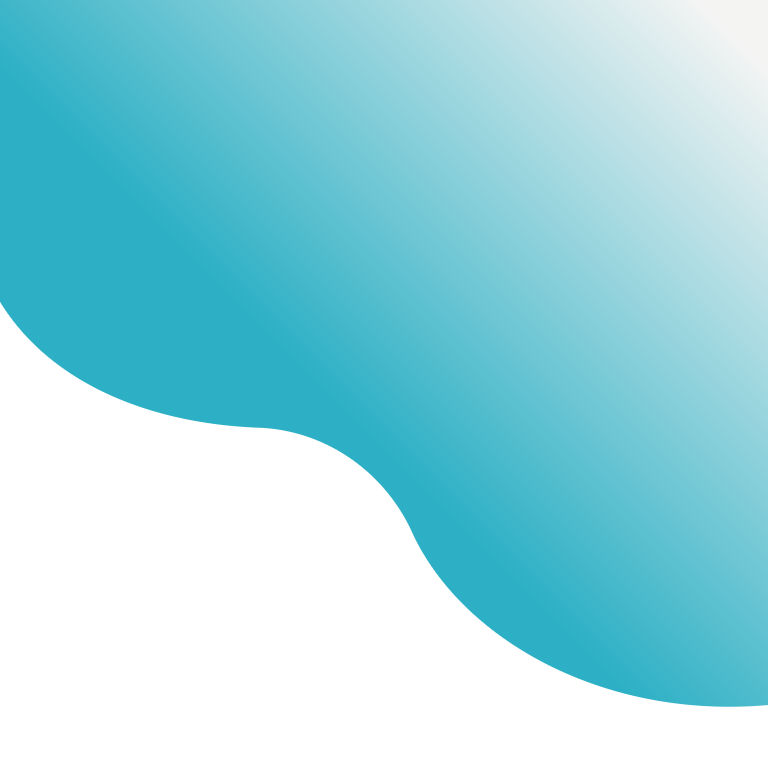
Write a WebGL 2 fragment shader that draws this background.

```glsl
#version 300 es
precision highp float;
// A teal-to-pale diagonal gradient above a flowing wave edge, on white.
// The edge is three joined cubic Bezier arcs, solved for height at each x
// and smoothed by the approximate distance to the curve.

uniform vec2 u_resolution;
out vec4 fragColor;

const vec3 TEAL  = vec3(0.176, 0.690, 0.772);
const vec3 PALE  = vec3(0.957, 0.957, 0.953);
const vec3 PAPER = vec3(1.0);

// Gradient range, measured along x + y
const float GRADIENT_START = 0.911;
const float GRADIENT_END   = 1.911;

// Joints of the wave and the two handles of each arc
const vec2 JOINT_LEFT   = vec2(0.000, 0.607);
const vec2 JOINT_CREST  = vec2(0.339, 0.443);
const vec2 JOINT_SLOPE  = vec2(0.534, 0.3125);
const vec2 JOINT_RIGHT  = vec2(1.000, 0.082);
const vec2 HANDLE_LEFT_A  = vec2(0.065, 0.501);
const vec2 HANDLE_LEFT_B  = vec2(0.195, 0.448);
const vec2 HANDLE_CREST_A = vec2(0.423, 0.439);
const vec2 HANDLE_CREST_B = vec2(0.497, 0.388);
const vec2 HANDLE_RIGHT_A = vec2(0.595, 0.172);
const vec2 HANDLE_RIGHT_B = vec2(0.781, 0.0625);

const int SOLVE_STEPS = 20;

vec2 bezier(vec2 a, vec2 b, vec2 c, vec2 d, float t) {
    float s = 1.0 - t;
    return s * s * s * a + 3.0 * s * s * t * b + 3.0 * s * t * t * c + t * t * t * d;
}

vec2 bezierTangent(vec2 a, vec2 b, vec2 c, vec2 d, float t) {
    float s = 1.0 - t;
    return s * s * (b - a) + 2.0 * s * t * (c - b) + t * t * (d - c);
}

// Signed distance to an arc whose x always increases; positive above it
float arcDistance(vec2 p, vec2 a, vec2 b, vec2 c, vec2 d) {
    float low = 0.0, high = 1.0;
    for (int i = 0; i < SOLVE_STEPS; i++) {
        float middle = 0.5 * (low + high);
        if (bezier(a, b, c, d, middle).x < p.x) low = middle;
        else high = middle;
    }
    float t = 0.5 * (low + high);
    vec2 tangent = normalize(bezierTangent(a, b, c, d, t));
    return (p.y - bezier(a, b, c, d, t).y) * tangent.x;
}

float waveDistance(vec2 p) {
    if (p.x < JOINT_CREST.x)
        return arcDistance(p, JOINT_LEFT, HANDLE_LEFT_A, HANDLE_LEFT_B, JOINT_CREST);
    if (p.x < JOINT_SLOPE.x)
        return arcDistance(p, JOINT_CREST, HANDLE_CREST_A, HANDLE_CREST_B, JOINT_SLOPE);
    return arcDistance(p, JOINT_SLOPE, HANDLE_RIGHT_A, HANDLE_RIGHT_B, JOINT_RIGHT);
}

void main() {
    vec2 p = gl_FragCoord.xy / u_resolution;
    float pixel = 1.0 / min(u_resolution.x, u_resolution.y);

    // Diagonal gradient, flat before its start
    float blend = clamp((p.x + p.y - GRADIENT_START) / (GRADIENT_END - GRADIENT_START), 0.0, 1.0);
    vec3 fill = mix(TEAL, PALE, blend);

    // Wave mask with a one-pixel soft edge
    float coverage = clamp(0.5 + waveDistance(p) / pixel, 0.0, 1.0);
    fragColor = vec4(mix(PAPER, fill, coverage), 1.0);
}
```
